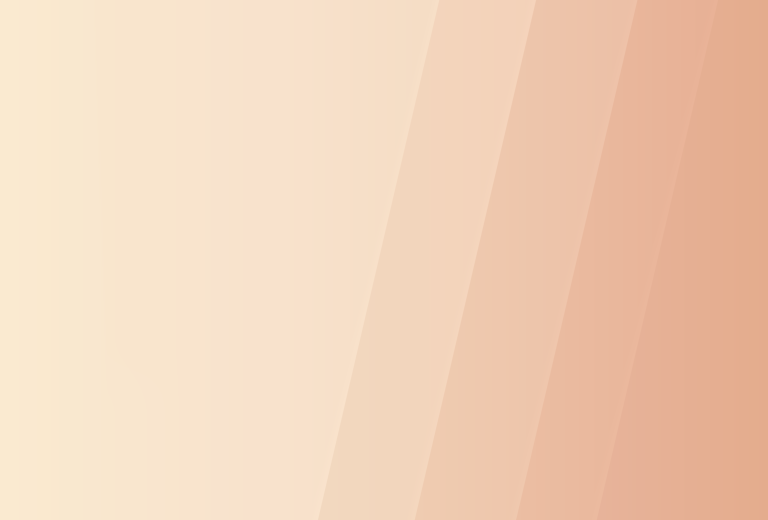
A Shadertoy shader for this background:

```glsl
// Draws slanted, overlapping paper bands that deepen from cream to terracotta.

// Horizontal gradient between two colours over the span from x0 to x1.
vec3 ramp(vec3 startColor, vec3 endColor, float x0, float x1, float x) {
    return mix(startColor, endColor, clamp((x - x0) / (x1 - x0), 0.0, 1.0));
}

// Lays a band over everything to the right of its slanted edge.
void layBand(inout vec3 color, vec3 bandColor, float edge, float slantedX) {
    float blur = 0.75 / iResolution.x;
    // Thin pale rim just left of the edge
    float rim = smoothstep(edge - 0.012, edge, slantedX);
    color += 0.008 * rim;
    color = mix(color, bandColor, smoothstep(edge - blur, edge + blur, slantedX));
}

void mainImage(out vec4 fragColor, in vec2 fragCoord) {
    vec2 uv = fragCoord / iResolution.xy;
    float slantedX = uv.x - 0.158 * uv.y;

    // Cream ground, with a faint fold near the left side
    vec3 color = ramp(vec3(0.980, 0.918, 0.816), vec3(0.973, 0.886, 0.800), 0.0, 0.34, uv.x);
    color = mix(color, vec3(0.961, 0.867, 0.773), smoothstep(0.34, 0.57, uv.x));
    float fold = smoothstep(-0.002, 0.002, uv.x - 0.144 + 0.021 * uv.y);
    color -= vec3(0.002, 0.004, 0.004) * fold * smoothstep(0.2, 0.35, uv.y)
           * (1.0 - smoothstep(0.14, 0.25, uv.x));

    // Bands from lightest to darkest
    vec3 sand = ramp(vec3(0.949, 0.847, 0.749), vec3(0.953, 0.820, 0.725), 0.42, 0.70, uv.x);
    vec3 peach = ramp(vec3(0.937, 0.800, 0.694), vec3(0.925, 0.749, 0.651), 0.54, 0.83, uv.x);
    vec3 rose = ramp(vec3(0.922, 0.745, 0.639), vec3(0.906, 0.690, 0.584), 0.67, 0.935, uv.x);
    vec3 clay = ramp(vec3(0.906, 0.702, 0.604), vec3(0.894, 0.675, 0.553), 0.78, 1.0, uv.x);
    layBand(color, sand, 0.414, slantedX);
    layBand(color, peach, 0.540, slantedX);
    layBand(color, rose, 0.672, slantedX);
    layBand(color, clay, 0.777, slantedX);

    fragColor = vec4(color, 1.0);
}
```
